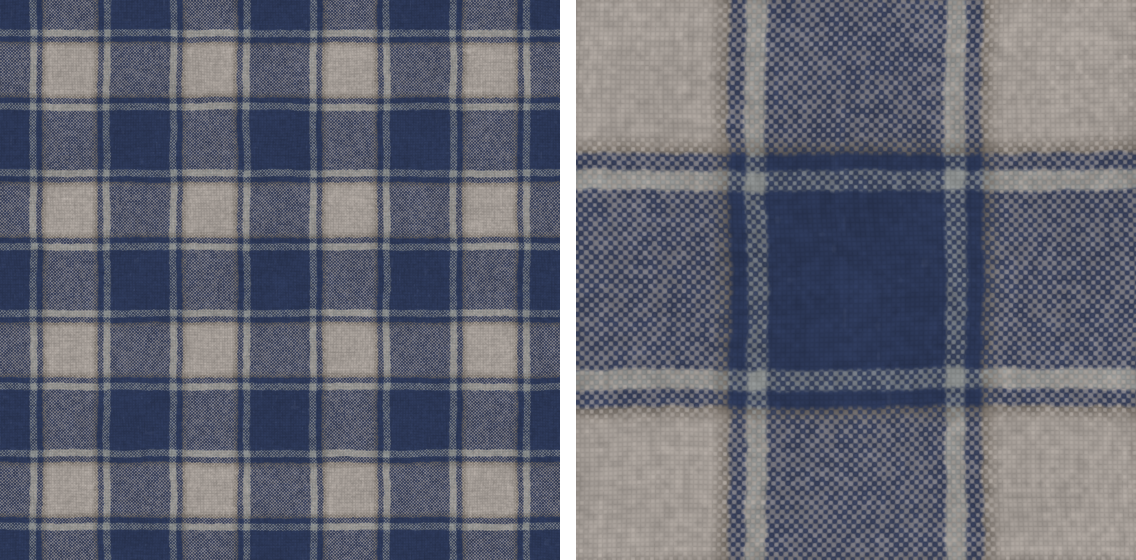
Left: the whole. Right: its middle third, enlarged.
Give the GLSL for this texture, as a Shadertoy shader.

```glsl
const float PI = 3.14159265;
const float REPEATS = 4.0;
const float THREADS = 352.0; // even, so the weave wraps

const vec3 NAVY  = vec3(0.175, 0.222, 0.348);
const vec3 CREAM = vec3(0.66, 0.63, 0.605);
const vec3 BROWN = vec3(0.42, 0.39, 0.36);
const vec3 GREY  = vec3(0.55, 0.565, 0.565);
const vec3 SUNK  = vec3(0.83, 0.85, 0.91); // tint where pale and dark cross

float hash(vec2 p) {
    vec3 q = fract(vec3(p.xyx) * 0.1031);
    q += dot(q, q.yzx + 33.33);
    return fract((q.x + q.y) * q.z);
}

// Value noise that wraps after "period" lattice cells
float noise(vec2 uv, vec2 period, float seed) {
    vec2 p = uv * period;
    vec2 i = floor(p);
    vec2 f = p - i;
    f = f * f * (3.0 - 2.0 * f);
    vec2 a = mod(i, period);
    vec2 b = mod(i + 1.0, period);
    float low  = mix(hash(a + seed), hash(vec2(b.x, a.y) + seed), f.x);
    float high = mix(hash(vec2(a.x, b.y) + seed), hash(b + seed), f.x);
    return mix(low, high, f.y);
}

// Coverage of the range from inner to outer
float band(float d, float inner, float outer, float blur) {
    return smoothstep(inner - blur, inner + blur, d)
         * (1.0 - smoothstep(outer - blur, outer + blur, d));
}

// Yarn colour across one repeat, mirrored about its centre
vec3 yarnColor(float position, float blur) {
    float d = abs(fract(position) - 0.5);
    vec3 pale = mix(CREAM, BROWN, smoothstep(0.145, 0.205, d));
    vec3 color = mix(pale, NAVY, smoothstep(0.198 - blur, 0.198 + blur, d));
    return mix(color, GREY, band(d, 0.238, 0.286, blur));
}

// Brightness of a single yarn, with slow changes along its length
float yarnTone(float across, float along, float seed) {
    float id = mod(floor(across), THREADS);
    float slub = noise(vec2(across / THREADS, along), vec2(THREADS, 32.0), seed);
    return 0.95 + 0.05 * hash(vec2(id, seed)) + 0.07 * (slub - 0.5);
}

// Signed height: positive where the vertical yarn lies on top
float weaveHeight(vec2 thread) {
    return sin(PI * thread.x) * sin(PI * thread.y);
}

void mainImage(out vec4 fragColor, in vec2 fragCoord) {
    vec2 uv = fragCoord / iResolution.xy;
    float pixel = 1.0 / min(iResolution.x, iResolution.y);

    // Loose cloth: bands and yarns drift a little
    vec2 drift = vec2(noise(uv, vec2(10.0, 18.0), 11.0),
                      noise(uv, vec2(18.0, 10.0), 47.0)) - 0.5;
    vec2 cloth = uv + 0.0032 * drift;
    vec2 thread = cloth * THREADS;

    // Colours of the two yarn directions
    float blur = REPEATS * max(0.0018, 0.7 * pixel);
    vec2 fray = vec2(noise(uv, vec2(80.0, 160.0), 5.0),
                     noise(uv, vec2(160.0, 80.0), 8.0)) - 0.5;
    vec2 place = REPEATS * (cloth + 0.002 * fray);
    vec3 warp = yarnColor(place.x, blur) * yarnTone(thread.x, uv.y, 3.0);
    vec3 weft = yarnColor(place.y, blur) * yarnTone(thread.y, uv.x, 71.0);

    // Interlacing with uneven tension; fuzzy yarns show through each other
    float height = weaveHeight(thread);
    float tension = noise(uv, vec2(200.0), 23.0) - 0.5;
    float softness = 0.55 + 0.3 * clamp(pixel * THREADS, 0.0, 1.0);
    float warpOnTop = smoothstep(-softness, softness, height + 0.7 * tension);
    vec3 color = mix(weft, warp, mix(0.17, 0.83, warpOnTop));

    // Mixed blocks sink into shade
    float contrast = smoothstep(0.4, 0.7, length(warp - weft));
    color *= mix(vec3(1.0), SUNK, contrast);

    // Gaps between yarns, fibres and faint wear
    float grain = noise(uv, vec2(256.0), 31.0) - 0.5;
    float wear = noise(uv, vec2(24.0), 91.0) - 0.5;
    color *= 0.95 + 0.08 * abs(height) + 0.12 * grain + 0.05 * wear;
    float lint = smoothstep(0.86, 1.0, noise(uv, vec2(150.0, 110.0), 63.0));
    color += 0.03 * lint;

    fragColor = vec4(clamp(color, 0.0, 1.0), 1.0);
}
```
